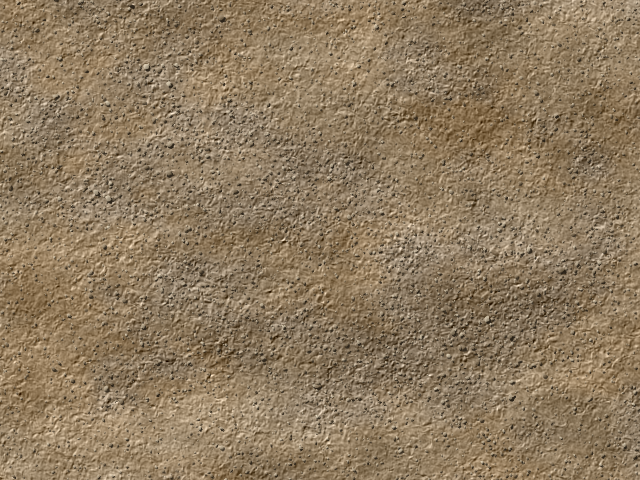
Give the GLSL for this texture, as a Shadertoy shader.

```glsl
const vec3 SOIL = vec3(0.585, 0.507, 0.398);
const vec3 OCHRE_SHIFT = vec3(0.022, 0.002, -0.018);
const vec3 GRAVEL_SHIFT = vec3(-0.030, -0.018, 0.006);
const vec3 STONE_DULL = vec3(0.55, 0.48, 0.38);
const vec3 STONE_PALE = vec3(0.86, 0.81, 0.71);
const vec3 SHADOW = vec3(0.15, 0.12, 0.08);
const vec2 TO_LIGHT = vec2(-0.6, 0.8);
const float RELIEF_STEP = 0.0030;   // distance between the two height samples
const float RELIEF_GAIN = 0.60;
const float PATCH_GAIN = 0.27;
const float BLOTCH_GAIN = 0.16;
const float GRIT_GAIN = 0.12;
const float CLODS = 62.0;           // features per canvas height
const float GRAINS = 130.0;
const float FINE_GRAINS = 235.0;
const float CRUMBS = 130.0;         // stone cells per canvas height
const float SMALL_STONES = 85.0;
const float LARGE_STONES = 38.0;

float hash(vec2 p) {
    return fract(sin(dot(p, vec2(127.1, 311.7))) * 43758.5453);
}

vec2 hash2(vec2 p) {
    return vec2(hash(p), hash(p + 37.3));
}

mat2 rotation(float angle) {
    float c = cos(angle), s = sin(angle);
    return mat2(c, s, -s, c);
}

float noise(vec2 p) {
    vec2 cell = floor(p), f = fract(p);
    f = f * f * (3.0 - 2.0 * f);
    return mix(mix(hash(cell), hash(cell + vec2(1, 0)), f.x),
               mix(hash(cell + vec2(0, 1)), hash(cell + vec2(1, 1)), f.x), f.y);
}

float fbm(vec2 p) {
    float sum = 0.0, weight = 0.5;
    for (int i = 0; i < 4; i++) {
        sum += weight * noise(p);
        p = rotation(0.6) * p * 2.1 + 11.7;
        weight *= 0.5;
    }
    return sum / 0.9375;
}

// Crumbly ground of clods, grains and fine grains; the warp hides the lattice
float groundHeight(vec2 p) {
    vec2 warp = vec2(noise(p * 75.0 + 4.0), noise(p * 75.0 + 91.0)) - 0.5;
    p += 0.007 * warp;
    return 0.40 * noise(rotation(0.3) * p * CLODS)
         + 0.58 * noise(rotation(1.1) * p * GRAINS)
         + 0.40 * noise(rotation(2.0) * p * FINE_GRAINS);
}

// Share of loose gravel: broken clusters, thickest along a slanting band
float gravelAmount(vec2 p) {
    vec2 q = rotation(0.45) * (p - vec2(0.68, 0.48));
    float band = exp(-dot(q * vec2(1.9, 4.0), q * vec2(1.9, 4.0)));
    return smoothstep(0.42, 0.92, fbm(p * vec2(8.0, 12.0) + 3.1) + 0.2 * band);
}

// Scattered angular stones, each with a lit face and a cast shadow
void addStones(inout vec3 color, vec2 p, float density, float chance,
               vec2 radiusRange, float seed) {
    vec2 grid = p * density;
    float blur = 0.75 * density / iResolution.y;
    for (int y = -1; y <= 1; y++)
    for (int x = -1; x <= 1; x++) {
        vec2 cell = floor(grid) + vec2(x, y);
        vec2 id = cell + seed;
        if (hash(id + 5.7) > chance) continue;
        vec2 offset = grid - cell - 0.1 - 0.8 * hash2(id);
        float size = hash(id + 9.1);
        float radius = mix(radiusRange.x, radiusRange.y, size * size);
        mat2 turn = rotation(6.2832 * hash(id + 2.3));
        vec2 stretch = vec2(0.9, 1.0 + 0.4 * hash(id + 4.9));
        float rough = (noise(grid * 5.0 + seed) - 0.5) * radius * 0.8;

        vec2 shadowSide = abs(turn * (offset + TO_LIGHT * radius) * stretch);
        vec2 stoneSide = abs(turn * offset * stretch);
        float shadowEdge = length(shadowSide) - radius + rough;
        float stoneEdge = max(max(stoneSide.x, stoneSide.y),
                              0.72 * (stoneSide.x + stoneSide.y)) - 0.9 * radius + rough;
        float shadow = 1.0 - smoothstep(-blur, blur, shadowEdge);
        float body = 1.0 - smoothstep(-blur, blur, stoneEdge);

        float paleness = hash(id + 7.7);
        vec3 stone = mix(STONE_DULL, STONE_PALE, paleness * paleness);
        stone += 0.14 * dot(offset, TO_LIGHT) / radius;
        color = mix(color, SHADOW, shadow * mix(0.35, 0.95, size));
        color = mix(color, stone, body * 0.8);
    }
}

void mainImage(out vec4 fragColor, in vec2 fragCoord) {
    vec2 p = fragCoord / iResolution.y;
    float gravel = gravelAmount(p);

    // Broad soil patches drawn out sideways, and smaller blotches
    float patches = fbm(p * vec2(4.0, 8.0) + 20.0) - 0.5;
    float blotches = fbm(p * vec2(17.0, 25.0) + 33.0) - 0.5;
    float ochre = smoothstep(0.3, 0.75, fbm(p * vec2(5.0, 9.0) + 51.0));
    vec3 color = SOIL + PATCH_GAIN * patches + BLOTCH_GAIN * blotches;
    color += OCHRE_SHIFT * ochre * (1.0 - gravel) + GRAVEL_SHIFT * gravel;

    // Side-lit relief, rougher in some spots than in others, and speckled grit
    vec2 reach = TO_LIGHT * RELIEF_STEP;
    float relief = groundHeight(p) - groundHeight(p + reach);
    float roughness = 0.55 + 0.8 * noise(p * 28.0 + 60.0) + 0.25 * gravel;
    color += relief * RELIEF_GAIN * roughness;
    color += GRIT_GAIN * (noise(rotation(0.8) * p * 290.0 + 8.0) - 0.5);

    addStones(color, p, CRUMBS, 0.14 + 0.25 * gravel, vec2(0.18, 0.40), 29.0);
    addStones(color, p, SMALL_STONES, 0.05 + 0.35 * gravel, vec2(0.13, 0.34), 13.0);
    addStones(color, p, LARGE_STONES, 0.03 + 0.16 * gravel, vec2(0.10, 0.22), 71.0);

    fragColor = vec4(clamp(color, 0.0, 1.0), 1.0);
}
```
